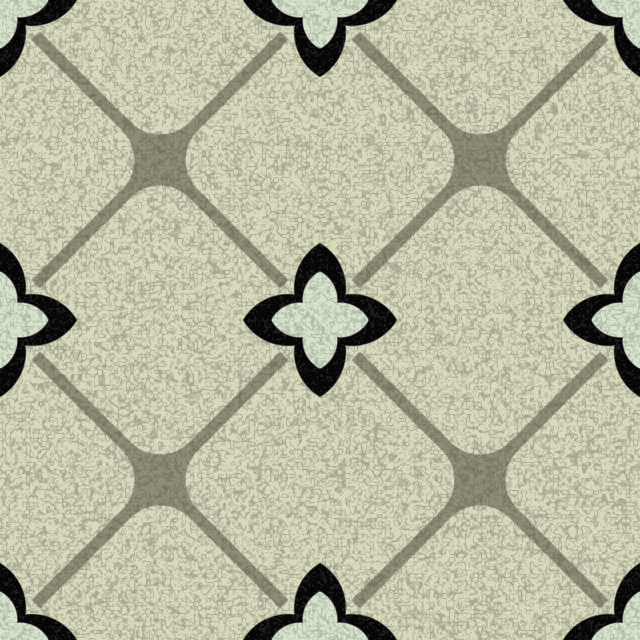
Reproduce this pattern procedurally as a WebGL 1 fragment shader.

```glsl
precision highp float;
// Ceramic lattice: four-petal black flowers with pale hearts on a square grid,
// joined by flared diagonal bars. Shapes are signed distances in a folded cell;
// a wrapping noise adds worm-like grain over the whole surface.
uniform vec2 u_resolution;

#define REPEATS 2.0
#define BAR_HALF_WIDTH 0.0185
#define BAR_REACH 0.549
#define BAR_FLARE 0.13
#define GRAIN_CELLS 160.0
#define GRAIN_DEPTH 0.23
#define CREAM vec3(0.85, 0.855, 0.742)
#define BAR_COLOR vec3(0.565, 0.552, 0.467)
#define HEART_COLOR vec3(0.845, 0.895, 0.805)
#define INK vec3(0.022)

float hash(vec2 p) {
  vec3 h = fract(vec3(p.xyx) * 0.1031);
  h += dot(h, h.yzx + 33.33);
  return fract((h.x + h.y) * h.z);
}

// Value noise that repeats after `period` cells.
float wrapNoise(vec2 p, float period) {
  vec2 cell = floor(p);
  vec2 f = fract(p);
  f = f * f * (3.0 - 2.0 * f);
  vec2 lo = mod(cell, period);
  vec2 hi = mod(cell + 1.0, period);
  return mix(mix(hash(lo), hash(vec2(hi.x, lo.y)), f.x),
             mix(hash(vec2(lo.x, hi.y)), hash(hi), f.x), f.y);
}

// Lens with pointed ends on the y axis.
float lens(vec2 p, float halfLength, float halfWidth) {
  p = abs(p);
  float shift = (halfLength * halfLength - halfWidth * halfWidth) / (2.0 * halfWidth);
  if ((p.y - halfLength) * shift > p.x * halfLength) {
    return length(p - vec2(0.0, halfLength));
  }
  return length(p + vec2(shift, 0.0)) - (shift + halfWidth);
}

// Diagonal cross whose inner corners are rounded into a flared centre.
float flaredCross(vec2 p) {
  vec2 diagonal = abs(vec2(p.x - p.y, p.x + p.y)) * 0.70711;
  vec2 e = BAR_FLARE + BAR_HALF_WIDTH - diagonal;
  float gap = length(max(e, 0.0)) + min(max(e.x, e.y), 0.0) - BAR_FLARE;
  return max(-gap, max(diagonal.x, diagonal.y) - BAR_REACH);
}

float cover(float d, float soft) {
  return 1.0 - smoothstep(-soft, soft, d);
}

void main() {
  vec2 uv = gl_FragCoord.xy / u_resolution;
  float soft = max(REPEATS / min(u_resolution.x, u_resolution.y), 0.003);

  // Grain: thin dark noise contours mixed with finer speckle.
  float coarse = wrapNoise(uv * GRAIN_CELLS, GRAIN_CELLS);
  float fine = wrapNoise(uv * GRAIN_CELLS * 2.0 + 0.37, GRAIN_CELLS * 2.0);
  float worm = 1.0 - smoothstep(0.03, 0.15, abs(coarse - 0.5));
  float speckle = smoothstep(0.4, 0.85, fine);
  float grain = clamp(0.75 * worm + 0.5 * speckle, 0.0, 1.0);

  // Crosses sit at cell centres, flowers at cell corners.
  vec2 crossPos = fract(uv * REPEATS) - 0.5;
  vec2 petal = abs(fract(uv * REPEATS + 0.5) - 0.5);
  petal = vec2(min(petal.x, petal.y), max(petal.x, petal.y));
  float outer = lens(petal - vec2(0.0, 0.099), 0.1415, 0.081);
  float heart = lens(petal - vec2(0.0, 0.0625), 0.078, 0.044) - 0.0105;

  vec3 color = CREAM * (1.0 - GRAIN_DEPTH * grain);
  vec3 bar = BAR_COLOR * (1.0 - 0.75 * GRAIN_DEPTH * grain);
  color = mix(color, bar, cover(flaredCross(crossPos), soft));
  color = mix(color, INK + 0.09 * speckle * (1.0 - worm), cover(outer, soft));
  color = mix(color, HEART_COLOR * (1.0 - 0.8 * GRAIN_DEPTH * grain), cover(heart, soft));
  gl_FragColor = vec4(color, 1.0);
}
```
